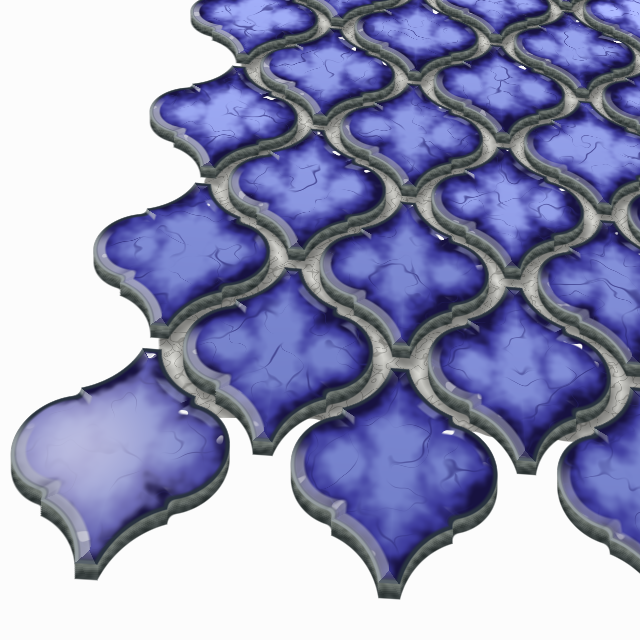
Write a WebGL 2 fragment shader that draws this pattern.

```glsl
#version 300 es
precision highp float;
// Glazed blue lantern tiles on a pale mesh, seen in perspective with a free lower-left corner.
uniform vec2 u_resolution;
out vec4 fragColor;

vec2 hash2(vec2 p) {
  vec3 h = fract(p.xyx * vec3(0.1031, 0.103, 0.0973));
  h += dot(h, h.yzx + 33.33);
  return fract((h.xx + h.yz) * h.zy);
}

float gradientDot(vec2 cell, vec2 offset) {
  float angle = 6.2832 * hash2(cell + 57.0).x;
  return dot(vec2(cos(angle), sin(angle)), offset);
}

float noise(vec2 p) {
  vec2 i = floor(p), f = p - i, e = vec2(1.0, 0.0);
  vec2 s = f * f * f * (f * (f * 6.0 - 15.0) + 10.0);
  return mix(mix(gradientDot(i, f), gradientDot(i + e.xy, f - e.xy), s.x),
             mix(gradientDot(i + e.yx, f - e.yx), gradientDot(i + 1.0, f - 1.0), s.x), s.y);
}

float fbm(vec2 p) {
  return noise(p) + 0.5 * noise(p * 2.1 + 7.3) + 0.25 * noise(p * 4.3 + 3.1);
}

// Round side lobes joined to an ogee body with small shoulder steps.
float lantern(vec2 p) {
  p = abs(p);
  float lobe = length(p - vec2(0.37, 0.0)) - 0.40;
  float body = max(max(p.y - 0.88, p.x - 0.43), 0.57 - length(p - vec2(0.63, 1.0)));
  float h = max(0.05 - abs(lobe - body), 0.0);
  return min(lobe, body) - h * h * 5.0;
}

// Canvas to tile plane; z holds the perspective scale.
vec3 toPlane(vec2 p) {
  mat3 view = mat3(0.2214, -0.013, 0.01, 0.0807, 0.2257, 0.115, 0.186, 0.2865, 1.0);
  vec3 q = inverse(view) * vec3(p, 1.0);
  return vec3(q.xy / q.z - vec2(0.0, 0.09), q.z);
}

// Distance to the closest tile of the staggered lattice, which starts at (0, 0).
float tileDistance(vec2 p, out vec2 id) {
  vec2 a = 2.0 * round(p * 0.5), b = 2.0 * round((p - 1.0) * 0.5) + 1.0;
  float da = min(a.x, a.y) < 0.0 ? 9.0 : lantern(p - a);
  float db = min(b.x, b.y) < 0.0 ? 9.0 : lantern(p - b);
  id = da < db ? a : b;
  return min(da, db);
}

vec3 glaze(vec2 p, vec2 id, float d) {
  vec2 q = p - id, rnd = hash2(id + 3.7), seed = q + id * 5.3;
  float depth = -d + 0.13 * fbm(seed * 2.6) + 0.04 * noise(seed * 13.0) + 0.05 * (rnd.x - 0.5);
  // Dark pooled rim fading to a milky centre
  vec3 color = mix(vec3(0.09, 0.07, 0.25), vec3(0.23, 0.22, 0.61), smoothstep(0.02, 0.15, depth));
  color = mix(color, vec3(0.47, 0.52, 0.81), smoothstep(0.10, 0.34, depth));
  color += (0.025 * p.y + 0.08 * (rnd.y - 0.5)) * smoothstep(0.1, 0.3, depth);
  // Branching veins
  vec2 bent = seed * 1.7 + 0.22 * vec2(noise(seed * 6.0), noise(seed * 6.0 + 19.0));
  float vein = 1.0 - smoothstep(0.0, 0.035, abs(noise(bent)));
  float branch = 1.0 - smoothstep(0.0, 0.03, abs(noise(bent * 1.6 + 11.0)));
  float veins = max(vein, 0.7 * branch) * smoothstep(-0.25, 0.3, noise(seed * 3.1 + 5.0));
  color = mix(color, vec3(0.17, 0.16, 0.47), 0.65 * veins);
  // Window glare over the front corner
  vec2 g = p - vec2(-0.3, -0.05);
  color = mix(color, vec3(0.77, 0.77, 0.89), 0.85 * exp(-2.2 * dot(g, g)) * smoothstep(0.0, 0.12, depth));
  // Reflections on the rounded rim
  vec2 n = normalize(vec2(lantern(q + vec2(0.01, 0.0)), lantern(q + vec2(0.0, 0.01))) - d + 1e-5);
  float bevel = smoothstep(-0.11, -0.085, d) * smoothstep(-0.015, -0.04, d);
  float front = smoothstep(0.35, 0.9, dot(n, vec2(-0.8, -0.6)));
  color = mix(color, vec3(0.68, 0.69, 0.77), bevel * front * mix(0.4, 0.85, exp(-0.4 * max(p.x, 0.0))));
  float back = smoothstep(0.6, 0.95, dot(n, vec2(0.5, 0.86)));
  color = mix(color, vec3(0.62, 0.65, 0.82), 0.5 * bevel * back * smoothstep(-0.1, 0.2, noise(seed * 5.0)));
  float spark = smoothstep(0.32, 0.42, noise(seed * 8.0 + 2.0));
  color = mix(color, vec3(0.97), bevel * spark * min(back + 0.4 * front, 1.0));
  // Worn grey lip
  vec3 lip = mix(vec3(0.16, 0.20, 0.25), vec3(0.69, 0.72, 0.73), front * 0.8);
  return mix(color, lip, smoothstep(-0.045, -0.015, d));
}

void main() {
  vec2 uv = gl_FragCoord.xy / u_resolution, id, otherId;
  vec3 plane = toPlane(uv);
  vec2 p = plane.xy;
  float soft = 0.6 * length(fwidth(p)), thickness = 0.022 * plane.z;
  float d = tileDistance(p, id);
  // Sweep the face downwards for the tile walls
  float side = d, wallLevel = 0.0;
  for (int i = 1; i <= 8; i++) {
    float level = float(i) / 8.0;
    if (side > 0.0) wallLevel = level;
    side = min(side, tileDistance(toPlane(uv + vec2(0.0, thickness * level)).xy, otherId));
  }
  // Crinkled mesh with contact shadows, trimmed at the free edges
  vec2 fold = p * 5.0 + 0.5 * noise(p * 9.0);
  float crease = min(abs(noise(fold)), abs(noise(fold.yx * 1.3 + 17.0)));
  vec3 mesh = vec3(0.84, 0.84, 0.82) + 0.10 * noise(p * 11.0);
  mesh -= 0.17 * (1.0 - smoothstep(0.0, 0.045, crease));
  float shadow = tileDistance(toPlane(uv + vec2(-0.006, 1.6 * thickness)).xy, otherId);
  mesh *= mix(0.60, 1.0, smoothstep(-0.06, 0.10, min(shadow, side)));
  vec2 trim = p - vec2(0.02, 0.32) + 0.08 * noise(p * 4.0);
  vec3 color = mix(vec3(0.99), mesh, smoothstep(-soft, soft, min(trim.x, trim.y)));
  // Fired clay walls
  vec3 wall = mix(vec3(0.43, 0.46, 0.44), vec3(0.21, 0.24, 0.24), smoothstep(0.1, 0.9, wallLevel));
  wall += 0.14 * noise(p * vec2(17.0, 23.0));
  color = mix(color, wall, smoothstep(soft, -soft, side));
  color = mix(color, glaze(p, id, d), smoothstep(soft, -soft, d));
  fragColor = vec4(clamp(color, 0.0, 1.0), 1.0);
}
```
